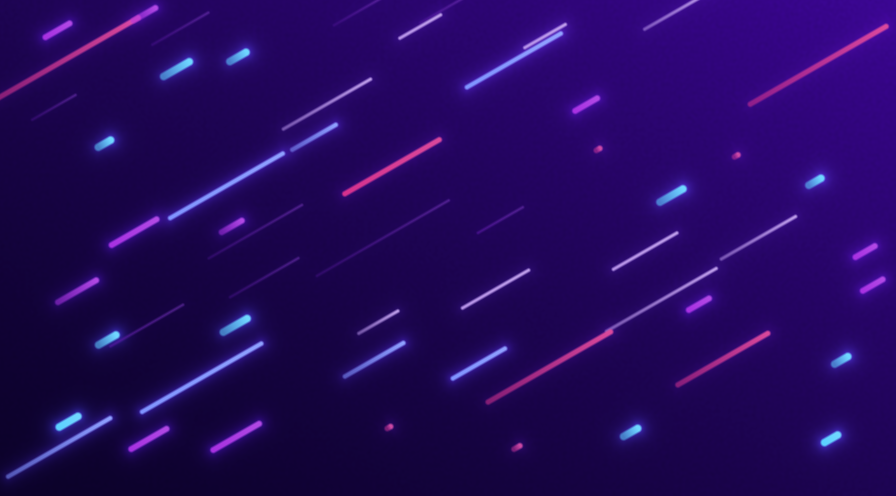
Give the GLSL for this background, as a Shadertoy shader.

```glsl
// Neon light streaks racing diagonally across a deep indigo gradient.
// Each streak is a rounded segment with a violet halo; a loop scatters them
// on a jittered low-discrepancy sequence, over a fine gradient-noise grain.

const float STREAKS = 56.0;

vec2 hash2(vec2 p) {
    vec3 q = fract(p.xyx * vec3(0.1031, 0.1030, 0.0973));
    q += dot(q, q.yzx + 33.33);
    return fract((q.xx + q.yz) * q.zy);
}

float gradientNoise(vec2 p) {
    vec2 cell = floor(p), f = p - cell;
    vec2 u = f * f * (3.0 - 2.0 * f);
    vec2 e = vec2(0.0, 1.0);
    float a = dot(hash2(cell) * 2.0 - 1.0, f);
    float b = dot(hash2(cell + e.yx) * 2.0 - 1.0, f - e.yx);
    float c = dot(hash2(cell + e.xy) * 2.0 - 1.0, f - e.xy);
    float d = dot(hash2(cell + e.yy) * 2.0 - 1.0, f - e.yy);
    return mix(mix(a, b, u.x), mix(c, d, u.x), u.y);
}

struct Streak {
    vec3 tint;
    float halfLength, radius, opacity, glow;
};

// Kind picks the family, size the length within it.
Streak makeStreak(float kind, float size) {
    if (kind < 0.19) // cyan dash
        return Streak(vec3(0.36, 0.82, 1.0), mix(0.014, 0.036, size), 0.0075, 1.0, 0.55);
    if (kind < 0.36) // pale lavender line
        return Streak(vec3(0.74, 0.60, 0.93), mix(0.045, 0.13, size), 0.0032, 0.95, 0.16);
    if (kind < 0.49) // electric blue line
        return Streak(vec3(0.50, 0.58, 1.0), mix(0.05, 0.15, size), 0.0044, 1.0, 0.42);
    if (kind < 0.68) // violet dash
        return Streak(vec3(0.68, 0.20, 0.90), mix(0.022, 0.085, size), 0.0058, 0.95, 0.38);
    if (kind < 0.77) // hot pink beam
        return Streak(vec3(0.87, 0.20, 0.56), mix(0.09, 0.18, size), 0.0052, 0.95, 0.20);
    if (kind < 0.85) // pink mote
        return Streak(vec3(0.85, 0.22, 0.62), mix(0.003, 0.022, size), 0.0055, 0.9, 0.2);
    // faint distant trail
    return Streak(vec3(0.38, 0.10, 0.68), mix(0.05, 0.17, size), 0.0024, 0.55, 0.04);
}

void mainImage(out vec4 fragColor, in vec2 fragCoord) {
    vec2 uv = fragCoord / iResolution.xy;
    vec2 p = fragCoord / iResolution.y;
    float aspect = iResolution.x / iResolution.y;
    float soft = max(0.003, 0.8 / iResolution.y);

    // Indigo backdrop, brightening towards the upper right
    float t = 0.5 * (uv.x + uv.y);
    vec3 color = vec3(0.042, 0.006, 0.155) + t * vec3(0.10, 0.016, 0.25)
               + t * t * vec3(0.09, 0.0, 0.17);
    color *= 1.0 + 0.07 * gradientNoise(p * 120.0);

    // Streaks, all pointing along one direction
    vec2 along = vec2(cos(0.52), sin(0.52));
    for (float i = 0.0; i < STREAKS; i++) {
        vec2 rnd = hash2(vec2(i + 3.0, i * 1.7 + 11.0));
        vec2 jitter = hash2(vec2(i * 2.3 + 41.0, i + 7.0)) - 0.5;
        Streak s = makeStreak(fract(i * 0.618 + 0.1), rnd.x * rnd.x);

        vec2 seat = fract(vec2(0.7549, 0.5698) * i + 0.3 + 0.1 * jitter);
        seat.x = 0.06 + 0.92 * pow(seat.x, 1.3);
        vec2 q = p - seat * vec2(aspect, 1.0);
        q = vec2(dot(q, along), dot(q, vec2(-along.y, along.x)));

        float d = length(vec2(q.x - clamp(q.x, -s.halfLength, s.halfLength), q.y)) - s.radius;
        float cover = 1.0 - smoothstep(-soft, soft, d);
        float head = clamp(0.5 + 0.5 * q.x / s.halfLength, 0.0, 1.0);
        float fade = mix(1.0, 0.55 + 0.45 * head, step(0.5, rnd.y));

        vec3 halo = mix(s.tint, vec3(0.22, 0.05, 1.0), 0.75);
        color += halo * s.glow * fade * exp(-max(d, 0.0) * 85.0) * (1.0 - color);
        vec3 body = mix(s.tint, vec3(1.0), 0.12 * head);
        color = mix(color, body, cover * s.opacity * fade);
    }

    fragColor = vec4(clamp(color, 0.0, 1.0), 1.0);
}
```
